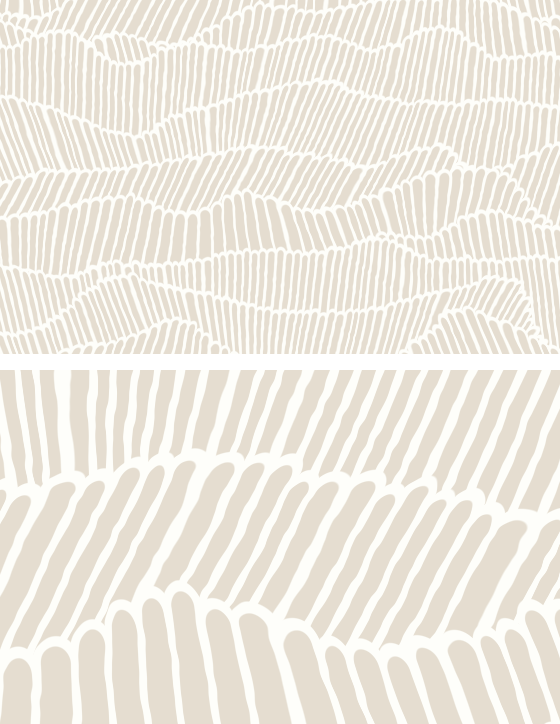
Top, the full canvas; bottom, a detail of the centre.
Write a Shadertoy shader that draws this pattern.

```glsl
// Overlapping hand-drawn ridges made of round-topped, fanning fingers.

const vec3 SAND = vec3(0.897, 0.867, 0.814);
const vec3 CREAM = vec3(0.995, 0.995, 0.980);
const int LAYERS = 13;
const float LAYER_STEP = 0.115;
const float TOP_BASE = 1.25;

// Sineless hash of a lattice index and a seed.
float hash(float n, float seed) {
    vec3 q = fract(vec3(n, seed, n) * vec3(0.1031, 0.1030, 0.0973));
    q += dot(q, q.yzx + 33.33);
    return fract((q.x + q.y) * q.z);
}

// Smooth one-dimensional value noise in 0..1.
float noise(float x, float seed) {
    float i = floor(x), f = x - i;
    return mix(hash(i, seed), hash(i + 1.0, seed), f * f * (3.0 - 2.0 * f));
}

// Height of a ridge line relative to its base.
float ridge(float s, float seed) {
    return 0.27 * (noise(s * 2.3, seed) - 0.5)
         + 0.10 * (noise(s * 5.7, seed + 3.7) - 0.5);
}

// Sideways lean of the strokes that start at s.
float lean(float s, float seed) {
    return 1.05 * (noise(s * 1.7 + 0.4, seed + 7.3) - 0.5) - 0.10;
}

// Finds the stroke passing through x at the given depth below the base.
float strokeOrigin(float x, float depth, float seed) {
    float s = x;
    for (int k = 0; k < 6; k++) {
        s = mix(s, x - lean(s, seed) * depth, 0.8);
    }
    return s;
}

// Signed distance to a vertical finger with a rounded top.
float fingerDistance(vec2 p, float radius) {
    return length(vec2(p.x, max(p.y * 0.75 + radius, 0.0))) - radius;
}

// Signed distance to the nearest finger of one ridge.
float ridgeDistance(vec2 p, float base, float seed) {
    float depth = base - p.y;
    float s = strokeOrigin(p.x, depth, seed);

    // Fans squeeze or widen the fingers with depth.
    float slope = (lean(s + 0.01, seed) - lean(s - 0.01, seed)) / 0.02;
    float tilt = lean(s, seed);
    float spread = max(1.0 + slope * depth, 0.1);
    float density = mix(33.0, 47.0, hash(seed, 5.1));
    float width = spread * inversesqrt(1.0 + tilt * tilt) / density;

    // Uneven spacing of the fingers.
    float column = s * density + 0.55 * noise(s * density * 0.6, seed + 11.9);
    float cell = floor(column);

    float d = 1e3;
    for (int k = -1; k <= 1; k++) {
        float id = cell + float(k);
        float jitter = 0.012 * (hash(id, seed + 17.3) - 0.5);
        float top = base + ridge((id + 0.5) / density, seed) + jitter;
        vec2 q = vec2((column - id - 0.5) * width, p.y - top);
        d = min(d, fingerDistance(q, 0.5 * width));
    }
    return d;
}

// Small hand tremor that bends the strokes.
vec2 tremble(vec2 p) {
    float bend = noise(p.y * 22.0 + p.x * 9.0, 41.0) - 0.5;
    float rough = noise(p.y * 85.0 + p.x * 60.0, 53.0) - 0.5;
    return p + vec2(0.0040 * bend + 0.0016 * rough, 0.0);
}

void mainImage(out vec4 fragColor, in vec2 fragCoord) {
    vec2 p = fragCoord / iResolution.y;
    float blur = 0.7 / iResolution.y;
    vec2 drawn = tremble(p);

    // Half the stroke width, varying as with pen pressure.
    float pen = 0.0034 + 0.0014 * noise(p.y * 38.0 + p.x * 31.0, 67.0);

    // Paint the ridges from the back to the front.
    vec3 color = SAND;
    for (int i = 0; i < LAYERS; i++) {
        float seed = float(i) * 23.17 + 4.0;
        float base = TOP_BASE - LAYER_STEP * float(i);
        float d = ridgeDistance(drawn, base, seed);
        float cover = 1.0 - smoothstep(-blur, blur, d - pen);
        float fill = 1.0 - smoothstep(-blur, blur, d + pen);
        color = mix(color, mix(CREAM, SAND, fill), cover);
    }
    fragColor = vec4(color, 1.0);
}
```
